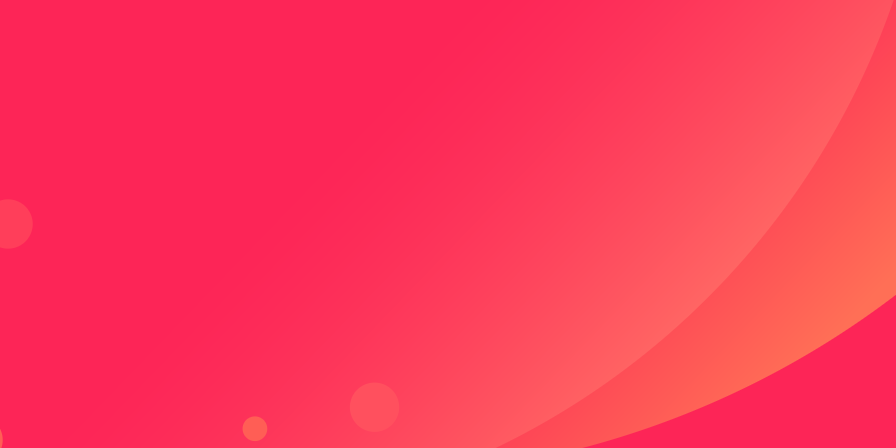
This background is drawn by a WebGL 2 fragment shader. Its source:

```glsl
#version 300 es
precision highp float;
// A crimson backdrop with two huge overlapping discs at the right and small dots below.
// Each huge disc is a distance function filled with a diagonal gradient that fades
// into the backdrop; lengths are in canvas heights, with y running down from the top.

uniform vec2 u_resolution;
out vec4 outColor;

const vec3 CRIMSON = vec3(0.992, 0.145, 0.341);
const vec3 SALMON = vec3(1.0, 0.405, 0.39);
const vec3 ORANGE = vec3(1.0, 0.435, 0.337);
const vec3 ROSE = vec3(1.0, 0.245, 0.353);
const vec3 CORAL = vec3(1.0, 0.37, 0.335);
const vec3 PINK = vec3(1.0, 0.315, 0.37);

// Smooth coverage of a disc, one softening width across its rim.
float disc(vec2 p, vec2 center, float radius, float soft) {
    float d = length(p - center) - radius;
    return clamp(0.5 - d / soft, 0.0, 1.0);
}

// Diagonal fade from the backdrop to a tint between two distances.
vec3 diagonalFade(vec2 p, vec3 tint, float start, float end, float curve) {
    float along = dot(p, vec2(0.72, 0.694));
    float t = clamp((along - start) / (end - start), 0.0, 1.0);
    return mix(CRIMSON, tint, pow(t, curve));
}

vec3 paintDisc(vec3 under, vec3 tint, vec2 p, vec2 center, float radius, float soft) {
    return mix(under, tint, disc(p, center, radius, soft));
}

void main() {
    vec2 p = vec2(gl_FragCoord.x, u_resolution.y - gl_FragCoord.y) / u_resolution.y;
    float soft = 1.0 / u_resolution.y;
    vec3 color = CRIMSON;

    // Large discs: the outer orange band, then the inner salmon sheet
    vec3 band = diagonalFade(p, ORANGE, 1.224, 1.862, 1.0);
    vec3 sheet = diagonalFade(p, SALMON, 0.755, 1.615, 1.5);
    color = paintDisc(color, band, p, vec2(0.796, -0.919), 1.984, soft);
    color = paintDisc(color, sheet, p, vec2(0.353, -0.564), 1.736, soft);

    // Small dots
    color = paintDisc(color, ROSE, p, vec2(0.018, 0.5), 0.055, soft);
    color = paintDisc(color, PINK, p, vec2(0.836, 0.909), 0.055, soft);
    color = paintDisc(color, CORAL, p, vec2(0.569, 0.957), 0.0275, soft);
    color = paintDisc(color, CORAL, p, vec2(-0.049, 0.982), 0.055, soft);

    outColor = vec4(color, 1.0);
}
```
